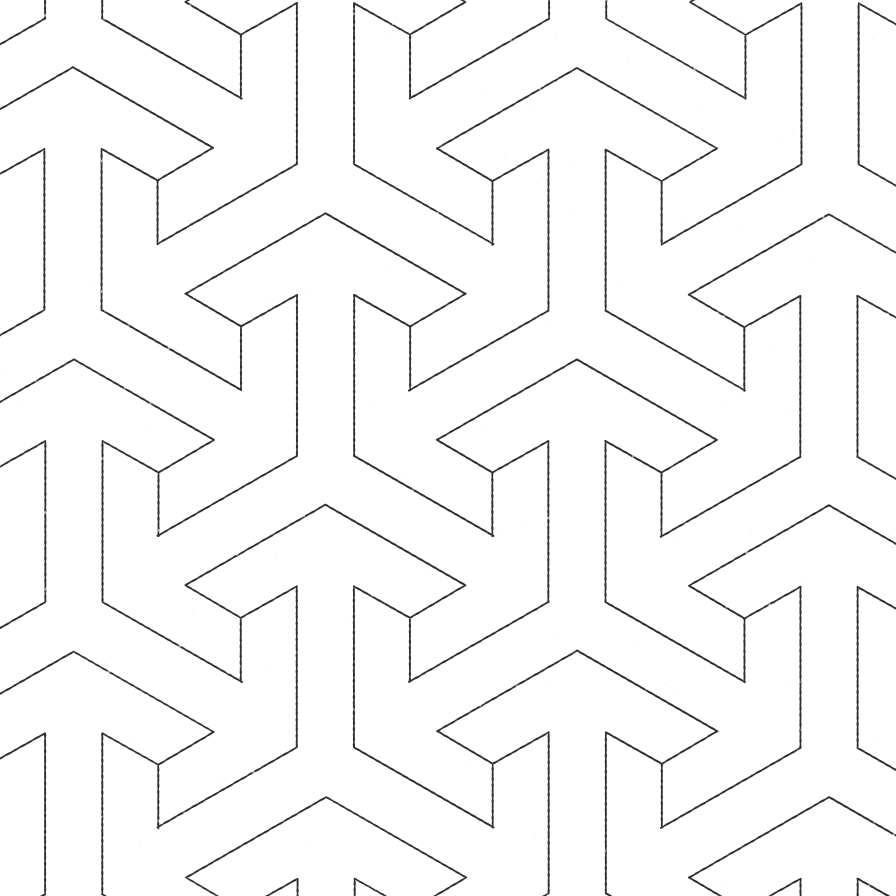
A Shadertoy shader for this pattern:

```glsl
float hash(vec2 p) {
    vec3 q = fract(p.xyx * vec3(0.1031, 0.1030, 0.0973));
    q += dot(q, q.yzx + 33.33);
    return fract((q.x + q.y) * q.z);
}

float segment(vec2 p, vec2 a, vec2 b) {
    vec2 pa = p - a, ba = b - a;
    return length(pa - ba * clamp(dot(pa, ba) / dot(ba, ba), 0.0, 1.0));
}

// Cellular distance to scattered points, keeping only a share of them
float speckDistance(vec2 p, float size, float share) {
    vec2 cell = floor(p / size);
    float d = size;
    for (int y = -1; y <= 1; y++)
    for (int x = -1; x <= 1; x++) {
        vec2 c = cell + vec2(x, y);
        if (hash(c + 71.0) > share) continue;
        vec2 point = (c + vec2(hash(c + 13.0), hash(c + 37.0))) * size;
        d = min(d, length(p - point));
    }
    return d;
}

// Mirrored roof with a hanging trunk; y runs downwards from the apex
float motif(vec2 p) {
    p.x = abs(p.x);
    float roof = segment(p, vec2(0, 0), vec2(120, 69));
    roof = min(roof, segment(p, vec2(120, 69), vec2(72.5, 97)));
    roof = min(roof, segment(p, vec2(72.5, 97), vec2(24.5, 70)));
    float trunk = segment(p, vec2(24.5, 70), vec2(24.5, 208));
    trunk = min(trunk, segment(p, vec2(24.5, 208), vec2(144, 276.5)));
    float fold = segment(p, vec2(72.5, 98), vec2(72.5, 151.5));
    return min(roof, min(trunk, fold));
}

void mainImage(out vec4 fragColor, in vec2 fragCoord) {
    // The canvas is 768 units high
    float pixel = 768.0 / iResolution.y;
    vec2 p = fragCoord * pixel;
    vec2 q = vec2(p.x - 279.0, 585.0 - p.y);

    // Staggered columns of overlapping motifs, each slightly displaced
    float d = 1e3;
    float nearest = round(q.x / 216.0);
    for (int i = -1; i <= 1; i++) {
        float column = nearest + float(i);
        float stagger = 125.0 * mod(column, 2.0);
        float top = floor((q.y - stagger + 5.0) / 250.0);
        for (int j = 0; j <= 1; j++) {
            vec2 id = vec2(column, top - float(j));
            vec2 apex = vec2(216.0 * id.x, 250.0 * id.y + stagger);
            apex += 1.2 * (vec2(hash(id + 5.0), hash(id + 19.0)) - 0.5);
            d = min(d, motif(q - apex));
        }
    }

    // Uneven pen stroke with small nicks
    float wobble = sin(p.x * 0.53 + p.y * 0.91) + sin(p.y * 1.37 - p.x * 0.29);
    float ink = clamp((0.8 + 0.09 * wobble - d) / pixel + 0.5, 0.0, 1.0);
    float nick = speckDistance(p, 6.0, 0.07);
    ink *= 1.0 - 0.6 * (1.0 - smoothstep(0.3, 0.9 + pixel, nick));

    // Faint dust on the paper
    float dust = 1.0 - smoothstep(0.2, 0.6 + pixel, speckDistance(p, 48.0, 0.3));
    vec3 paper = vec3(1.0 - 0.035 * dust);
    fragColor = vec4(mix(paper, vec3(0.19), ink), 1.0);
}
```
